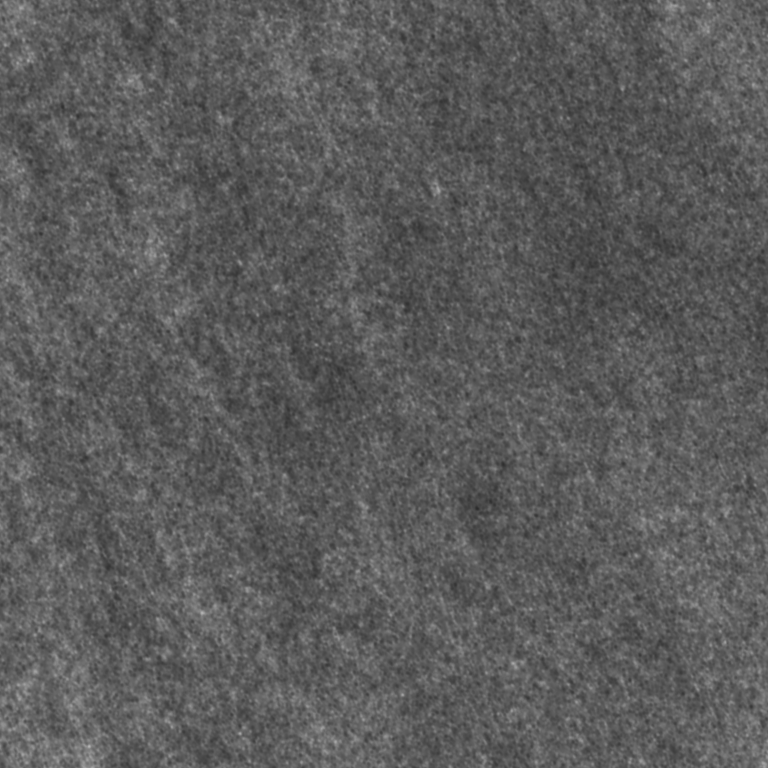
Write a WebGL 1 fragment shader that draws this texture.

```glsl
precision highp float;
// Dark grey, softly grained surface with faint steep streaks falling to the right.
// Every layer is cellular spot noise, stretched along the streak direction;
// the layers add up as log brightness, so highlights spread wider than shadows.

uniform vec2 u_resolution;

#define BASE_GREY 0.354
#define STREAK_ANGLE -1.10
#define FINE_CELLS 300.0
#define FINE_AMOUNT 0.088
#define GRAIN_CELLS 175.0
#define GRAIN_AMOUNT 0.080
#define FLECK_AMOUNT 0.043
#define STREAK_AMOUNT 0.044
#define CLOUD_AMOUNT 0.040
#define SHADE_AMOUNT 0.22
#define SHADE_CENTER vec2(0.60, 0.66)

// Three random values in 0..1 for a cell.
vec3 hash3(vec2 cell) {
  vec3 p = fract(cell.xyx * vec3(0.1031, 0.1030, 0.0973));
  p += dot(p, p.yxz + 33.33);
  return fract((p.xxy + p.yzz) * p.zyx);
}

// One soft spot of random sign per cell, scaled to a deviation of about one.
float spotNoise(vec2 p, float seed) {
  vec2 cell = floor(p);
  float sum = 0.0;
  for (int j = -1; j <= 1; j++) {
    for (int i = -1; i <= 1; i++) {
      vec2 neighbor = cell + vec2(float(i), float(j));
      vec3 rnd = hash3(neighbor + seed);
      vec2 offset = p - neighbor - rnd.xy;
      float falloff = max(0.0, 1.0 - dot(offset, offset));
      sum += (2.0 * rnd.z - 1.0) * falloff * falloff;
    }
  }
  return sum * 2.19;
}

void main() {
  vec2 uv = gl_FragCoord.xy / min(u_resolution.x, u_resolution.y);

  // Streak frame: x runs across the streaks, y along them.
  vec2 along = vec2(cos(STREAK_ANGLE), sin(STREAK_ANGLE));
  vec2 frame = vec2(dot(uv, vec2(-along.y, along.x)), dot(uv, along));
  vec2 bent = frame;
  bent.x += 0.012 * sin(7.0 * frame.y + 4.0 * frame.x)
          + 0.005 * sin(19.0 * frame.y - 9.0 * frame.x + 1.3);

  // Fine grain, nearly round.
  float tone = FINE_AMOUNT * spotNoise(frame * FINE_CELLS * vec2(1.0, 0.85), 511.0);
  tone += GRAIN_AMOUNT * spotNoise(frame * GRAIN_CELLS * vec2(1.0, 0.75), 637.0);

  // Flecks and streaks, stronger toward the left.
  float leftward = mix(1.25, 0.75, smoothstep(0.1, 0.9, uv.x));
  tone += FLECK_AMOUNT * leftward * spotNoise(bent * vec2(85.0, 45.0), 743.0);
  tone += STREAK_AMOUNT * leftward * spotNoise(bent * vec2(32.0, 10.0), 859.0);

  // Broad clouds and a shallow shade, darkest right of the middle.
  tone += CLOUD_AMOUNT * spotNoise(bent * vec2(12.0, 4.5), 967.0);
  tone += 0.7 * CLOUD_AMOUNT * spotNoise(bent * vec2(5.0, 2.5), 383.0);
  tone += SHADE_AMOUNT * (distance(uv, SHADE_CENTER) - 0.42);
  tone += 0.08 * (0.5 - uv.y);

  gl_FragColor = vec4(vec3(BASE_GREY * exp(tone)), 1.0);
}
```
